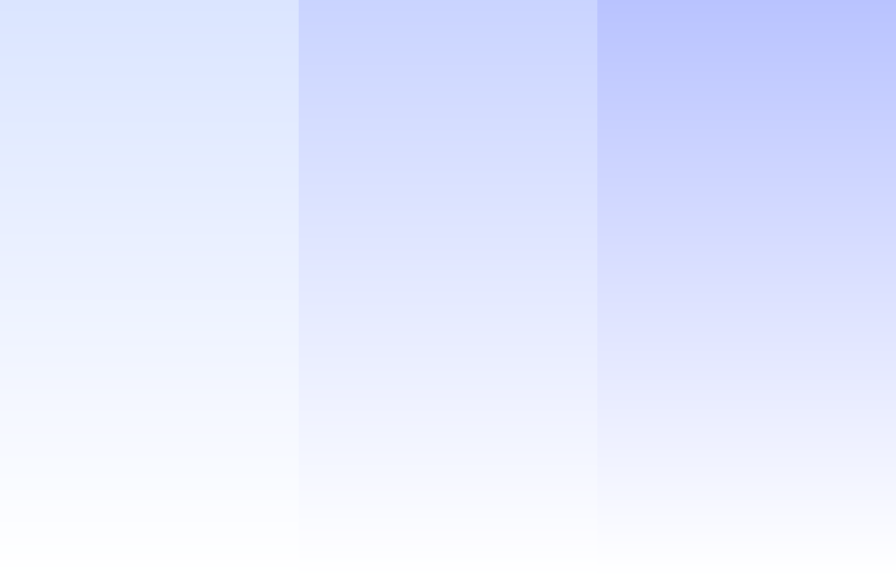
Write a Shadertoy shader that draws this background.

```glsl
#define COLUMNS 3
#define LEFT_TINT vec3(0.858, 0.898, 1.0)
#define MIDDLE_TINT vec3(0.790, 0.830, 1.0)
#define RIGHT_TINT vec3(0.725, 0.765, 1.0)
#define BASE_COLOR vec3(1.0)

// Smoothed step, one pixel wide, at a vertical boundary
float columnEdge(float x, float boundary) {
    return clamp((x - boundary) * iResolution.x + 0.5, 0.0, 1.0);
}

void mainImage(out vec4 fragColor, in vec2 fragCoord) {
    vec2 uv = fragCoord / iResolution.xy;

    // Tint of each column, darker towards the right
    vec3 tints[COLUMNS] = vec3[COLUMNS](LEFT_TINT, MIDDLE_TINT, RIGHT_TINT);
    vec3 tint = tints[0];
    for (int i = 1; i < COLUMNS; i++) {
        float boundary = float(i) / float(COLUMNS);
        tint = mix(tint, tints[i], columnEdge(uv.x, boundary));
    }

    // Vertical fade from the base up to the tint
    fragColor = vec4(mix(BASE_COLOR, tint, uv.y), 1.0);
}
```
